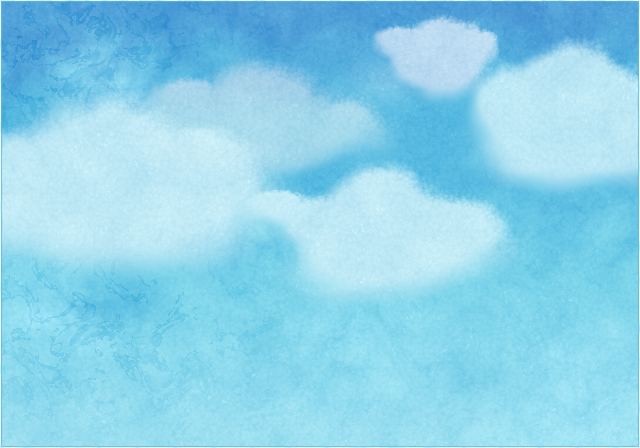
Give the GLSL for this texture, as a WebGL 2 fragment shader.

```glsl
#version 300 es
precision highp float;
uniform vec2 u_resolution;
out vec4 outColor;

const vec3 WHITE = vec3(0.97, 0.99, 1.0);
const vec3 DEEP_BLUE = vec3(0.29, 0.58, 0.83);
const vec3 MID_BLUE = vec3(0.34, 0.73, 0.88);
const vec3 AQUA = vec3(0.46, 0.82, 0.91);
const vec3 PALE_AQUA = vec3(0.60, 0.87, 0.94);
const vec3 CLOUD = vec3(0.77, 0.92, 0.965);
const vec3 LILAC = vec3(0.76, 0.87, 0.95);

// Cloud puffs: centre xy, radii zw, in canvas heights
const vec4 LEFT_CLOUD[5] = vec4[5](vec4(0.23, 0.61, 0.19, 0.165), vec4(0.43, 0.57, 0.17, 0.13),
  vec4(0.03, 0.57, 0.18, 0.13), vec4(0.27, 0.50, 0.21, 0.085), vec4(0.40, 0.63, 0.13, 0.08));
const vec4 MIDDLE_CLOUD[5] = vec4[5](vec4(0.60, 0.75, 0.15, 0.10), vec4(0.42, 0.785, 0.07, 0.04),
  vec4(0.71, 0.715, 0.14, 0.06), vec4(0.49, 0.72, 0.18, 0.08), vec4(0.52, 0.67, 0.16, 0.05));
const vec4 FRONT_CLOUD[5] = vec4[5](vec4(0.85, 0.505, 0.13, 0.115), vec4(0.98, 0.47, 0.14, 0.09),
  vec4(0.81, 0.42, 0.15, 0.085), vec4(0.62, 0.535, 0.07, 0.035), vec4(0.73, 0.505, 0.10, 0.06));
const vec4 SMALL_CLOUD[5] = vec4[5](vec4(0.98, 0.90, 0.09, 0.058), vec4(0.89, 0.91, 0.055, 0.035),
  vec4(1.01, 0.835, 0.065, 0.05), vec4(1.05, 0.885, 0.05, 0.04), vec4(0.95, 0.86, 0.07, 0.04));
const vec4 RIGHT_CLOUD[5] = vec4[5](vec4(1.27, 0.79, 0.12, 0.11), vec4(1.15, 0.74, 0.09, 0.11),
  vec4(1.39, 0.73, 0.13, 0.11), vec4(1.27, 0.66, 0.18, 0.07), vec4(1.27, 0.73, 0.16, 0.11));

vec2 hash2(vec2 p) {
  return fract(sin(vec2(dot(p, vec2(127.1, 311.7)), dot(p, vec2(269.5, 183.3)))) * 4375.85);
}
// Distance to the nearest jittered cell point
float cells(vec2 p) {
  vec2 id = floor(p), f = fract(p);
  float nearest = 2.0;
  for (int i = 0; i < 9; i++) {
    vec2 cell = vec2(i % 3 - 1, i / 3 - 1);
    vec2 d = cell + hash2(id + cell) - f;
    nearest = min(nearest, dot(d, d));
  }
  return sqrt(nearest);
}
// Layered cellular noise, roughly centred on zero
float mottle(vec2 p, int layers) {
  float sum = 0.0, weight = 0.5;
  for (int i = 0; i < layers; i++) {
    sum += weight * (cells(p) - 0.46);
    p = mat2(1.62, 1.18, -1.18, 1.62) * p + 3.7;
    weight *= 0.62;
  }
  return sum;
}
// Layered sine offset for wandering outlines
vec2 wander(vec2 p, float scale) {
  vec2 q = p * scale, offset = vec2(0.0);
  float weight = 1.0;
  for (int i = 0; i < 4; i++) {
    offset += weight * sin(q.yx + vec2(1.3, 4.1) * float(i + 1));
    q = mat2(1.5, 1.1, -1.1, 1.5) * q + offset;
    weight *= 0.55;
  }
  return offset;
}
// Union of puffs: firm crowns, feathered bases
float cloud(vec2 p, vec4 puffs[5], float softness) {
  float clear = 1.0;
  for (int i = 0; i < 5; i++) {
    vec2 d = (p - puffs[i].xy) / puffs[i].zw;
    float feather = softness * mix(0.75, 1.8, smoothstep(0.5, -0.7, d.y));
    clear *= smoothstep(1.0 - feather, 1.0 + feather, length(d));
  }
  return 1.0 - clear;
}
// Soft pigment stain
float stain(vec2 p, vec2 centre, vec2 radii) {
  vec2 d = (p - centre) / radii;
  return exp(-dot(d, d));
}
vec3 skyWash(vec2 p, float blotch) {
  float h = p.y + blotch * 0.16;
  vec3 c = mix(PALE_AQUA, AQUA, smoothstep(-0.05, 0.42, h));
  c = mix(c, MID_BLUE, smoothstep(0.38, 0.64, h));
  c = mix(c, DEEP_BLUE, smoothstep(0.74, 1.04, h) * 0.72);
  float dark = stain(p, vec2(0.07, 0.88), vec2(0.18, 0.10))
    + stain(p, vec2(0.65, 0.97), vec2(0.18, 0.07)) + stain(p, vec2(1.15, 0.98), vec2(0.24, 0.06));
  c = mix(c, DEEP_BLUE, clamp(dark * (0.5 + blotch), 0.0, 0.8));
  float teal = stain(p, vec2(0.20, 0.33), vec2(0.15, 0.06))
    + stain(p, vec2(0.55, 0.44), vec2(0.12, 0.06)) + 0.5 * stain(p, vec2(1.15, 0.48), vec2(0.16, 0.1));
  c = mix(c, MID_BLUE, clamp(teal * (0.5 + 1.5 * blotch), 0.0, 0.7));
  float light = stain(p, vec2(0.22, 0.83), vec2(0.09, 0.09)) + stain(p, vec2(0.08, 0.27), vec2(0.12, 0.07))
    + stain(p, vec2(1.32, 0.10), vec2(0.22, 0.14)) + 0.5 * stain(p, vec2(0.82, 0.20), vec2(0.20, 0.12));
  return mix(c, PALE_AQUA + 0.03, clamp(light * (0.5 - blotch), 0.0, 0.7));
}
void main() {
  vec2 p = gl_FragCoord.xy / u_resolution.y;
  vec2 size = vec2(u_resolution.x / u_resolution.y, 1.0);
  float blotch = mottle(p * 7.0 + 0.12 * wander(p, 17.0), 5);
  float grain = mottle(p * 95.0, 3);
  vec3 color = skyWash(p + 0.012 * wander(p, 13.0), blotch);

  // Dried blots with crisp broken margins
  float blot = mottle(p * 9.0 + 0.25 * wander(p, 31.0) + 5.0, 4) + 0.12 * grain;
  float wet = 0.25 + stain(p, vec2(0.15, 0.88), vec2(0.3, 0.15)) + stain(p, vec2(0.2, 0.28), vec2(0.3, 0.15));
  float margin = smoothstep(0.0, 0.012, blot) * (1.0 - smoothstep(0.012, 0.16, blot));
  color -= vec3(0.10, 0.055, 0.025) * margin * min(wet, 1.0);

  // Clouds, back to front
  vec2 q = p + 0.006 * wander(p, 24.0) + 0.025 * blotch + 0.012 * grain;
  color = mix(color, LILAC, 0.3 * stain(p, vec2(0.86, 0.82), vec2(0.08, 0.05)));
  vec3 middleTint = mix(CLOUD - 0.03, LILAC - 0.03, smoothstep(0.72, 0.84, p.y));
  color = mix(color, middleTint, 0.76 * cloud(q, MIDDLE_CLOUD, 0.38));
  color = mix(color, CLOUD, 0.9 * cloud(q, RIGHT_CLOUD, 0.28));
  color = mix(color, LILAC, 0.9 * cloud(q, SMALL_CLOUD, 0.28));
  color = mix(color, CLOUD, 0.92 * cloud(q, LEFT_CLOUD, 0.32));
  color = mix(color, CLOUD, 0.92 * cloud(q, FRONT_CLOUD, 0.28));

  // Pigment, paper grain and sparse dry flecks
  color -= vec3(0.10, 0.06, 0.03) * blotch + vec3(0.11, 0.06, 0.035) * grain;
  float fleck = 1.0 - smoothstep(0.10, 0.20, cells(p * vec2(62.0, 48.0) + 0.3 * wander(p, 90.0)));
  color += vec3(0.05, 0.03, 0.02) * fleck * smoothstep(-0.1, 0.15, blot);

  // Pigment rim and ragged paper edge
  vec2 inset = min(p, size - p);
  float border = min(inset.x, inset.y) + 0.0004 * wander(p, 70.0).x;
  color = mix(color, MID_BLUE, 0.8 * (1.0 - smoothstep(0.003, 0.006, border)));
  color = mix(WHITE, color, smoothstep(0.001, 0.003, border));
  outColor = vec4(clamp(color, 0.0, 1.0), 1.0);
}
```
